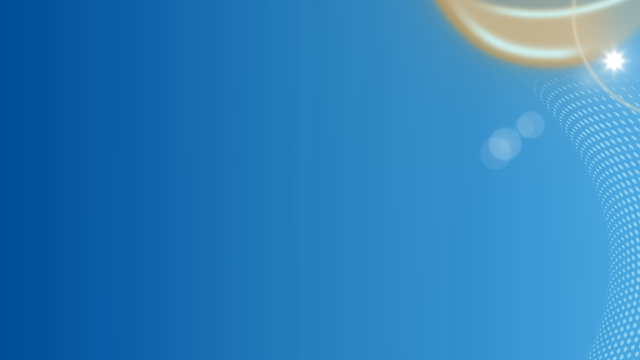
This background is drawn by a WebGL 1 fragment shader. Its source:

```glsl
precision highp float;

uniform vec2 u_resolution;

// Lengths are in canvas heights
const vec3 DEEP_BLUE = vec3(0.0, 0.31, 0.60);
const vec3 ROYAL_BLUE = vec3(0.04, 0.37, 0.66);
const vec3 MID_BLUE = vec3(0.145, 0.505, 0.75);
const vec3 SKY_BLUE = vec3(0.22, 0.585, 0.82);
const vec3 PALE_BLUE = vec3(0.29, 0.66, 0.88);
const vec3 GOLD = vec3(0.77, 0.70, 0.55);
const vec3 AMBER = vec3(0.72, 0.60, 0.38);
const vec3 ICE = vec3(0.80, 0.94, 0.94);
const vec3 DOT_COLOR = vec3(0.62, 0.86, 0.97);
const vec3 RING_COLOR = vec3(0.88, 0.85, 0.74);
const vec2 STAR = vec2(1.706, 0.831);
const vec2 RING_CENTER = vec2(1.887, 0.965);
const float RING_RADIUS = 0.294;
const float BAND_COUNT = 42.0;
const float BAND_STRENGTH = 0.012;
const float DOT_COLUMNS = 36.0;
const float DOT_ROW_GAP = 0.022;
const float DOT_SLANT = 0.35;

float hash(float n) {
  return fract(sin(n * 127.1) * 43758.5453);
}

float noise(float x) {
  float cell = floor(x);
  return mix(hash(cell), hash(cell + 1.0), smoothstep(0.0, 1.0, fract(x)));
}

float gauss(float d, float width) {
  return exp(-d * d / (width * width));
}

vec3 backdrop(float s) {
  vec3 color = mix(DEEP_BLUE, ROYAL_BLUE, smoothstep(0.0, 0.2, s));
  color = mix(color, MID_BLUE, clamp((s - 0.18) / 0.32, 0.0, 1.0));
  color = mix(color, SKY_BLUE, clamp((s - 0.5) / 0.3, 0.0, 1.0));
  color = mix(color, PALE_BLUE, clamp((s - 0.8) / 0.2, 0.0, 1.0));
  return color + BAND_STRENGTH * (noise(s * BAND_COUNT) - 0.5);
}

// Halftone mesh, compressed towards its curved left border
float dotMesh(vec2 p, float pixel) {
  float bend = p.y - 0.27;
  float u = p.x - (1.69 - 0.95 * bend * bend);
  float root = sqrt(max(u, 0.0001));
  float column = root * DOT_COLUMNS;
  float row = (p.y + DOT_SLANT * u) / DOT_ROW_GAP + 0.5 * floor(column);
  vec2 cell = fract(vec2(column, row)) - 0.5;
  vec2 size = vec2(2.0 * root / DOT_COLUMNS, DOT_ROW_GAP);
  float radius = mix(0.0022, 0.0058, smoothstep(0.0, 0.10, u));
  radius *= mix(1.0, 0.55, smoothstep(0.62, 0.80, p.y));
  float d = length(cell * size * vec2(1.15, 0.9)) - radius;
  float visible = smoothstep(0.0, 0.012, u) * (1.0 - smoothstep(0.70, 0.83, p.y));
  return visible * (1.0 - smoothstep(-pixel, pixel, d));
}

// Golden crescent with two icy highlights
vec3 addCrescent(vec3 color, vec2 p) {
  float x = p.x - 1.53;
  float x2 = x * x;
  float slope = 2.2 * x + 32.0 * x * x2;
  float lower = (p.y - 0.825 - 1.1 * x2 - 8.0 * x2 * x2) / sqrt(1.0 + slope * slope);
  float upper = p.y - 0.96 - 0.9 * (p.x - 1.5) * (p.x - 1.5);
  float rightFade = 1.0 - smoothstep(1.58, 1.76, p.x);
  float outside = max(-lower, 0.0);
  float glow = 0.32 * exp(-outside / 0.03) + 0.12 * exp(-outside / 0.12);
  color = mix(color, AMBER, glow * mix(0.4, 1.0, rightFade));
  float body = smoothstep(-0.02, 0.02, lower) * (1.0 - 0.65 * smoothstep(0.0, 0.025, upper));
  color = mix(color, GOLD, body * mix(0.5, 0.95, rightFade));
  color = mix(color, AMBER, 0.7 * gauss(lower, 0.016) * rightFade);
  float lowSpan = smoothstep(1.24, 1.38, p.x) * (1.0 - smoothstep(1.54, 1.66, p.x));
  float highSpan = smoothstep(1.29, 1.46, p.x);
  color = mix(color, ICE, 0.95 * lowSpan * gauss(lower - 0.026, 0.016));
  return mix(color, ICE, 0.9 * highSpan * gauss(upper, 0.012));
}

float disc(vec2 p, vec2 center, float radius) {
  return 1.0 - smoothstep(radius - 0.006, radius + 0.003, length(p - center));
}

// Lens ghosts trailing away from the star
float lensGhosts(vec2 p) {
  float light = 0.14 * disc(p, vec2(1.403, 0.600), 0.047);
  light += 0.09 * disc(p, vec2(1.377, 0.574), 0.046);
  light += 0.13 * disc(p, vec2(1.475, 0.653), 0.039);
  light += 0.07 * disc(p, vec2(1.456, 0.646), 0.030);
  light += 0.12 * gauss(length(p - vec2(1.403, 0.600)), 0.030);
  return light + 0.20 * gauss(length(p - vec2(1.634, 0.780)), 0.035);
}

void main() {
  float pixel = 1.0 / u_resolution.y;
  vec2 p = gl_FragCoord.xy * pixel;
  vec3 color = backdrop(gl_FragCoord.x / u_resolution.x);
  color = addCrescent(color, p);
  color = mix(color, DOT_COLOR, 0.8 * dotMesh(p, pixel));
  color = mix(color, vec3(1.0), lensGhosts(p));

  // Flare ring
  float ringDistance = length(p - RING_CENTER) - RING_RADIUS;
  float ring = 0.45 * gauss(ringDistance, 0.006) + 0.08 * gauss(ringDistance + 0.02, 0.025);
  color = mix(color, RING_COLOR, ring);

  // Star with halo and short rays
  vec2 toStar = p - STAR;
  float r = length(toStar);
  float rays = 0.5 + 0.5 * cos(8.0 * atan(toStar.y, toStar.x + 0.00001));
  float star = 0.25 * exp(-r / 0.10) + 0.45 * exp(-r / 0.035);
  star += gauss(r, 0.021 + 0.008 * rays);
  color = mix(color, vec3(1.0), clamp(star, 0.0, 1.0));
  gl_FragColor = vec4(color, 1.0);
}
```
